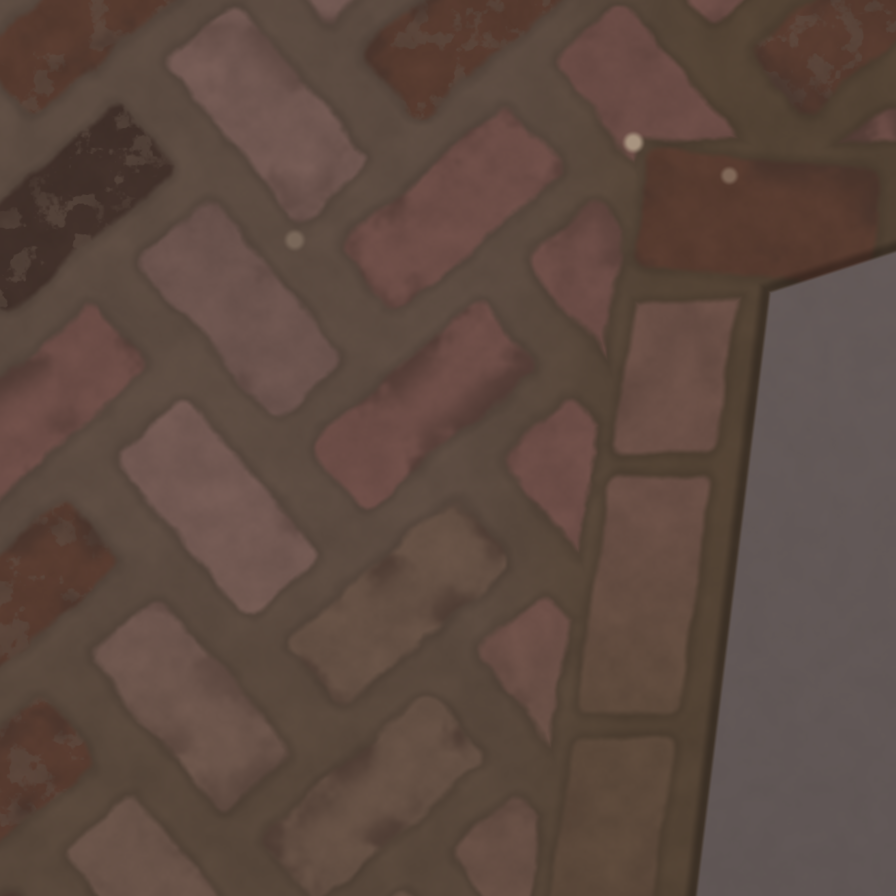
A three.js fragment shader for this texture:

```glsl
// Worn herringbone brick paving beside an upright border strip and a plain grey slab.
// Two brick directions share one slanted lattice; rounded-box distances give the outlines,
// while value noise roughens the edges, mottles the clay and stains the mortar.

varying vec2 vUv;

const vec3 MORTAR = vec3(0.360, 0.295, 0.255);
const vec3 OLIVE  = vec3(0.325, 0.262, 0.205);
const vec3 BLUSH  = vec3(0.440, 0.342, 0.317);
const vec3 ROSE   = vec3(0.425, 0.302, 0.277);
const vec3 TAN    = vec3(0.395, 0.315, 0.267);
const vec3 RUST   = vec3(0.340, 0.230, 0.185);
const vec3 UMBER  = vec3(0.255, 0.190, 0.165);
const vec3 SLAB   = vec3(0.390, 0.350, 0.345);

const vec2 LATTICE = vec2(0.432, 0.220);   // column and row spacing
const float LEAN = 0.029;                  // sideways shift per row

float hash(vec2 p) {
  vec3 q = fract(vec3(p.xyx) * 0.1031);
  q += dot(q, q.yzx + 33.33);
  return fract((q.x + q.y) * q.z);
}

float noise(vec2 p) {
  vec2 i = floor(p), f = fract(p);
  f = f * f * (3.0 - 2.0 * f);
  return mix(mix(hash(i), hash(i + vec2(1.0, 0.0)), f.x),
             mix(hash(i + vec2(0.0, 1.0)), hash(i + vec2(1.0, 1.0)), f.x), f.y);
}

float fbm(vec2 p) {
  float sum = 0.0, gain = 0.55;
  for (int i = 0; i < 4; i++) {
    sum += gain * noise(p);
    p = p * 2.1 + 17.3;
    gain *= 0.5;
  }
  return sum;
}

vec2 turn(vec2 p, float angle) {
  float c = cos(angle), s = sin(angle);
  return vec2(c * p.x + s * p.y, c * p.y - s * p.x);
}

float roundBox(vec2 p, vec2 halfSize, float radius) {
  vec2 q = abs(p) - halfSize + radius;
  return length(max(q, 0.0)) + min(max(q.x, q.y), 0.0) - radius;
}

// Nearest brick of one direction: x = distance, yz = column and row
vec3 nearestBrick(vec2 p, vec2 halfSize, float angle) {
  vec3 best = vec3(1.0, 0.0, 0.0);
  float middle = floor(p.y / LATTICE.y + 0.5);
  for (int j = -1; j <= 1; j++) {
    float row = middle + float(j);
    float col = floor((p.x - row * LEAN) / LATTICE.x + 0.5);
    vec2 center = vec2(col * LATTICE.x + row * LEAN, row * LATTICE.y);
    float d = roundBox(turn(p - center, angle), halfSize, 0.014);
    if (d < best.x) best = vec3(d, col, row);
  }
  return best;
}

// Paints one brick layer with a shadowed joint, mottling and stained edges
vec3 layBrick(vec3 ground, vec3 clay, float d, vec2 uv, float wear) {
  float grain = fbm(uv * 38.0);
  float stain = smoothstep(0.50, 0.72, fbm(uv * 13.0 + 4.7)) * smoothstep(-0.045, 0.0, d);
  clay *= 0.93 + 0.14 * grain;
  clay = mix(clay, UMBER, stain * wear);
  ground *= 1.0 - 0.09 * (1.0 - smoothstep(0.0, 0.014, d));
  return mix(ground, clay, 1.0 - smoothstep(-0.005, 0.004, d));
}

float speck(vec2 p, float radius) {
  return 1.0 - smoothstep(radius * 0.4, radius, length(p));
}

void main() {
  vec2 uv = vUv;
  float rough = (fbm(uv * 24.0) - 0.5) * 0.017;
  float low = 1.0 - smoothstep(0.10, 0.45, uv.y);
  float across = uv.x - 0.754 - 0.142 * (uv.y - 0.583);   // offset from strip axis

  // Mortar bed
  vec3 color = mix(MORTAR, OLIVE, max(0.5 * low, smoothstep(-0.25, 0.02, across)));
  color *= 0.94 + 0.12 * fbm(uv * 30.0 + 9.0);

  // Herringbone, cut off where the border begins
  float cut = min(across + 0.08, 0.845 - uv.y);
  vec3 falling = nearestBrick(uv - vec2(0.241, 0.434), vec2(0.118, 0.053), -0.87);
  vec3 rising = nearestBrick(uv - vec2(0.473, 0.547), vec2(0.126, 0.050), 0.71);
  float tone = 0.95 + 0.09 * hash(falling.yz + 20.0);
  vec3 fallClay = mix(mix(BLUSH, ROSE, step(0.5, falling.y)), TAN, 0.7 * low) * tone;
  color = layBrick(color, fallClay, max(falling.x, cut) + rough, uv, 0.35);

  float row = rising.z;
  float dark = max(step(rising.y, -0.5), step(1.5, row)) * step(0.5, abs(row));
  vec3 darkClay = mix(UMBER, RUST, min(abs(row - 1.0), 1.0));
  darkClay = mix(darkClay, MORTAR, 0.6 * smoothstep(0.58, 0.70, fbm(uv * 45.0 + 2.0)));
  vec3 riseClay = mix(mix(ROSE, TAN, smoothstep(0.0, 1.0, -row)), darkClay, dark);
  color = layBrick(color, riseClay, max(rising.x, cut) + rough, uv, 0.6);

  // Border strip of upright bricks, capped by one dark crosswise brick
  float along = mod(uv.y - 0.190, 0.292) - 0.146;
  float strip = max(roundBox(vec2(across, along), vec2(0.057, 0.133), 0.012), uv.y - 0.664);
  vec3 stripClay = mix(mix(TAN, ROSE, 0.55), OLIVE * 1.08, 0.8 * (1.0 - smoothstep(0.15, 0.5, uv.y)));
  color = layBrick(color, stripClay, strip + rough * 0.5, uv, 0.15);
  float cap = roundBox(turn(uv - vec2(0.846, 0.757), -0.10), vec2(0.132, 0.066), 0.014);
  color = layBrick(color, RUST, cap + rough * 0.6, uv, 0.6);

  // Grey slab with a dark seam
  float slab = max(0.859 + 0.122 * (uv.y - 0.674) - uv.x, uv.y - 0.674 - 0.324 * (uv.x - 0.859));
  color *= 1.0 - 0.28 * (1.0 - smoothstep(0.0, 0.012, abs(slab - 0.004)));
  vec3 slabColor = SLAB * (0.98 + 0.04 * fbm(uv * 50.0)) * (0.96 + 0.06 * uv.y);
  color = mix(color, slabColor, 1.0 - smoothstep(-0.003, 0.002, slab));

  // Pale chips of grit
  float chips = speck(uv - vec2(0.707, 0.841), 0.014) + 0.5 * speck(uv - vec2(0.814, 0.804), 0.012)
              + 0.4 * speck(uv - vec2(0.329, 0.732), 0.014);
  color = mix(color, vec3(0.66, 0.58, 0.50), min(chips, 1.0));

  gl_FragColor = vec4(color, 1.0);
}
```
